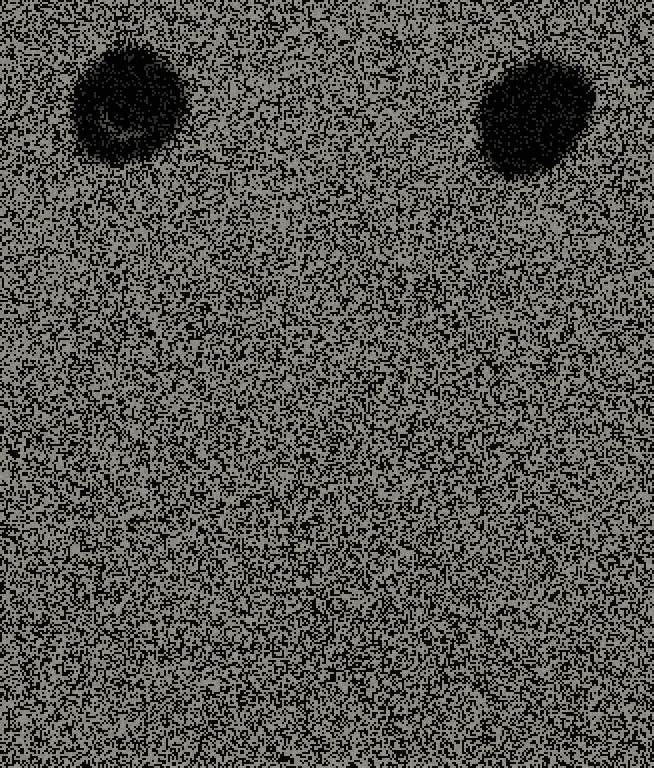
This texture is drawn by a WebGL 2 fragment shader. Its source:

```glsl
#version 300 es
precision highp float;

uniform vec2 u_resolution;
out vec4 fragColor;

// Lengths are fractions of the canvas height
const float GRAIN_ROWS = 384.0;
const int TAPS = 4;
const vec3 INK = vec3(0.035, 0.030, 0.028);
const vec3 STONE = vec3(0.550, 0.538, 0.505);
const float TONE_SPREAD = 0.16;
const float DENSITY_LOW = 0.58;
const float DENSITY_HIGH = 0.63;
const float DRIFT = 0.02;
const float SPOT_DENSITY = 0.16;
const float SPOT_DIM = 0.30;
const float FEATHER = 0.013;
const float WOBBLE = 0.0022;
const vec2 LEFT_CENTER = vec2(0.167, 0.861);
const vec2 LEFT_RADII = vec2(0.081, 0.071);
const vec2 RIGHT_CENTER = vec2(0.695, 0.847);
const vec2 RIGHT_RADII = vec2(0.087, 0.067);
const float SPOT_ANGLE = 0.85;
const vec2 GLINT_CENTER = vec2(0.163, 0.848);
const float GLINT_RADIUS = 0.026;
const float GLINT_WIDTH = 0.008;
const float GLINT_STRENGTH = 0.32;

// Two independent random values per grain cell
vec2 cellHash(ivec2 cell) {
    uvec2 q = uvec2(cell + 4096) * uvec2(1597u, 3812u);
    uint n = (q.x ^ (q.y * 2654435u)) * 747796u + 28913u;
    n = ((n >> 15) ^ n) * 2246823u;
    n = ((n >> 13) ^ n) * 3266489u;
    n ^= n >> 16;
    return vec2(n & 65535u, (n * 40503u) >> 16) / 65535.0;
}

// Approximate signed distance to a tilted oval with a wavering outline
float ovalDistance(vec2 p, vec2 center, vec2 radii) {
    float c = cos(SPOT_ANGLE), s = sin(SPOT_ANGLE);
    vec2 d = p - center;
    vec2 q = vec2(c * d.x + s * d.y, c * d.y - s * d.x);
    float angle = atan(q.y, q.x);
    float waver = sin(angle * 3.0 + center.x * 9.0) + 0.6 * sin(angle * 5.0 + 1.0);
    return (length(q / radii) - 1.0) * min(radii.x, radii.y) + WOBBLE * waver;
}

// Coverage of both dark spots
float spotMask(vec2 p) {
    float d = min(ovalDistance(p, LEFT_CENTER, LEFT_RADII),
                  ovalDistance(p, RIGHT_CENTER, RIGHT_RADII));
    return 1.0 - smoothstep(-FEATHER, FEATHER, d);
}

// Faint crescent low in the left spot
float glint(vec2 p) {
    vec2 d = p - GLINT_CENTER;
    float ring = (length(d) - GLINT_RADIUS) / GLINT_WIDTH;
    float lower = smoothstep(0.010, -0.018, d.y + 0.4 * d.x);
    return GLINT_STRENGTH * exp(-ring * ring) * lower;
}

// Slow change in grain density
float drift(vec2 p) {
    return DRIFT * (sin(p.x * 7.0 + 2.0 * sin(p.y * 5.0)) * 0.6
                  + sin(p.y * 13.0 - p.x * 9.0) * 0.4);
}

vec3 grainColor(vec2 p) {
    ivec2 cell = ivec2(floor(p * GRAIN_ROWS));
    vec2 center = (vec2(cell) + 0.5) / GRAIN_ROWS;
    vec2 h = cellHash(cell);

    float spot = spotMask(center);
    float light = glint(center);
    float density = mix(DENSITY_LOW, DENSITY_HIGH, center.y) + drift(center);
    density = mix(density, SPOT_DENSITY + light, spot);

    float tone = 1.0 + TONE_SPREAD * (h.y - 0.5);
    tone *= mix(1.0, SPOT_DIM + light, spot * spot);
    return mix(INK * (1.0 - 0.7 * spot), STONE * tone, step(h.x, density));
}

void main() {
    // Box filter over the pixel keeps grain edges smooth
    vec3 sum = vec3(0.0);
    for (int y = 0; y < TAPS; y++) {
        for (int x = 0; x < TAPS; x++) {
            vec2 offset = (vec2(x, y) + 0.5) / float(TAPS) - 0.5;
            sum += grainColor((gl_FragCoord.xy + offset) / u_resolution.y);
        }
    }
    fragColor = vec4(sum / float(TAPS * TAPS), 1.0);
}
```
